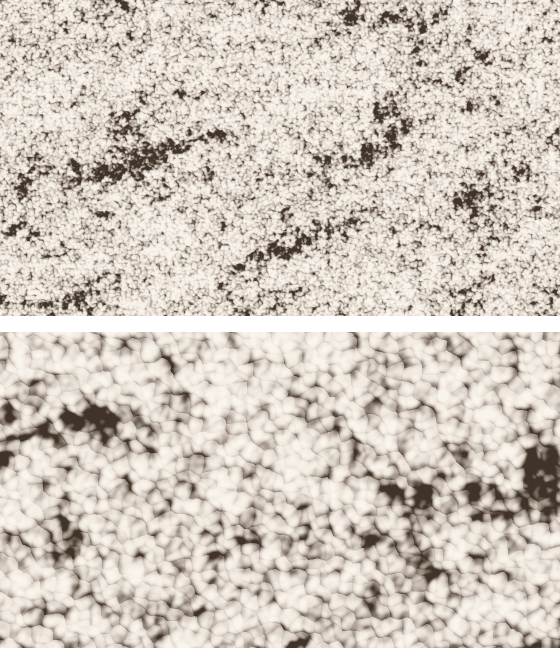
Top: the whole. Bottom: its middle third, enlarged.
Write a WebGL 1 fragment shader that draws this texture.

```glsl
precision highp float;
// Pale, crumbly sand in hard sunlight with slanted shadowed hollows.
uniform vec2 u_resolution;

// Palette, from deep shadow to sunlit grain
const vec3 SHADOW    = vec3(0.25, 0.20, 0.16);
const vec3 UMBER     = vec3(0.46, 0.41, 0.36);
const vec3 TAUPE     = vec3(0.61, 0.56, 0.52);
const vec3 GREIGE    = vec3(0.75, 0.70, 0.66);
const vec3 SAND      = vec3(0.85, 0.82, 0.78);
const vec3 CREAM     = vec3(0.94, 0.91, 0.87);
const vec3 HIGHLIGHT = vec3(0.975, 0.955, 0.925);

// Feature frequencies, in cells per canvas height
const float GRAIN_FREQ  = 82.0;
const float GRIT_FREQ   = 118.0;
const float CRUMB_FREQ  = 54.0;
const float CLUMP_FREQ  = 24.0;
const float HOLLOW_FREQ = 12.0;
const float PATCH_FREQ  = 4.2;

const float HOLLOW_ANGLE   = 0.36;  // slant of the hollows, radians
const float HOLLOW_STRETCH = 1.9;   // length over width
const float HOLLOW_DEPTH   = 1.3;
const float CONTRAST       = 1.1;
const float EXPOSURE       = 0.08;
const vec2  LIGHT_DIR      = vec2(0.5, 0.866);
const int   AA             = 2;     // samples per axis

vec2 hash2(vec2 p) {
    vec3 q = fract(p.xyx * vec3(0.1031, 0.1030, 0.0973));
    q += dot(q, q.yzx + 33.33);
    return fract((q.xx + q.yz) * q.zy);
}

float cornerSlope(vec2 cell, vec2 offset) {
    float angle = 6.28318 * hash2(cell).x;
    return dot(vec2(cos(angle), sin(angle)), offset);
}

// Gradient noise scaled to unit standard deviation
float noise(vec2 p) {
    vec2 i = floor(p);
    vec2 f = p - i;
    vec2 w = f * f * f * (f * (f * 6.0 - 15.0) + 10.0);
    vec2 e = vec2(1.0, 0.0);
    float low  = mix(cornerSlope(i, f), cornerSlope(i + e, f - e), w.x);
    float high = mix(cornerSlope(i + e.yx, f - e.yx),
                     cornerSlope(i + e.xx, f - e.xx), w.x);
    return 4.6 * mix(low, high, w.y);
}

// Domed cellular grains, brighter on the side facing the light
float grains(vec2 p) {
    vec2 i = floor(p);
    vec2 f = p - i;
    vec2 nearest = vec2(4.0);
    for (int y = -1; y <= 1; y++) {
        for (int x = -1; x <= 1; x++) {
            vec2 cell = vec2(float(x), float(y));
            vec2 d = f - cell - hash2(i + cell + 57.0);
            if (dot(d, d) < dot(nearest, nearest)) nearest = d;
        }
    }
    return 4.5 * (0.44 - length(nearest)) + 1.5 * dot(nearest, LIGHT_DIR);
}

// Brightness of the surface, roughly a unit normal value
float surfaceTone(vec2 p) {
    float c = cos(HOLLOW_ANGLE);
    float s = sin(HOLLOW_ANGLE);
    vec2 slanted = vec2(c * p.x + s * p.y, c * p.y - s * p.x);
    slanted.x /= HOLLOW_STRETCH;

    float crumb  = noise(p * CRUMB_FREQ + 11.3);
    float clump  = noise(p * CLUMP_FREQ + 43.7);
    float hollow = noise(slanted * HOLLOW_FREQ + 71.9);
    float patches = noise(slanted * PATCH_FREQ + 19.1);

    // Crumbs roughen the rims of the hollows
    float pit = 0.62 * hollow + 0.58 * patches - 0.42 * clump - 0.3 * crumb;
    float tone = 0.56 * grains(p * GRAIN_FREQ + 0.12 * crumb)
               + 0.30 * noise(p * GRIT_FREQ + 5.7)
               + 0.42 * crumb + 0.34 * clump
               - 0.20 * hollow - 0.17 * patches;
    tone -= HOLLOW_DEPTH * smoothstep(0.9, 2.3, pit);
    return CONTRAST * tone + EXPOSURE;
}

vec3 blend(vec3 below, vec3 above, float from, float to, float tone) {
    return mix(below, above, clamp((tone - from) / (to - from), 0.0, 1.0));
}

vec3 sandColor(float tone) {
    vec3 col = blend(SHADOW, UMBER, -2.40, -1.78, tone);
    col = blend(col, TAUPE, -1.78, -1.28, tone);
    col = blend(col, GREIGE, -1.28, -0.75, tone);
    col = blend(col, SAND, -0.75, -0.17, tone);
    col = blend(col, CREAM, -0.17, 0.70, tone);
    return blend(col, HIGHLIGHT, 0.70, 1.90, tone);
}

void main() {
    vec3 total = vec3(0.0);
    for (int y = 0; y < AA; y++) {
        for (int x = 0; x < AA; x++) {
            vec2 shift = (vec2(float(x), float(y)) + 0.5) / float(AA) - 0.5;
            vec2 p = (gl_FragCoord.xy + shift) / u_resolution.y;
            total += sandColor(surfaceTone(p));
        }
    }
    gl_FragColor = vec4(total / float(AA * AA), 1.0);
}
```
